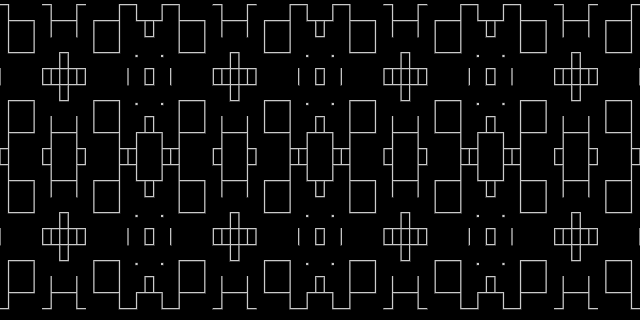
A WebGL 1 fragment shader for this pattern:

```glsl
precision highp float;
// Thin grey outlines of boxes, crosses and ladders, mirrored in a repeating lattice on black.
uniform vec2 u_resolution;

// Size of one lattice step, in canvas heights
const vec2 STEP = vec2(1.0 / 37.5, 1.0 / 40.0);

// Signed distance to a box, in canvas heights
float box(vec2 p, vec2 center, vec2 halfSize) {
  vec2 d = (abs(p - center) - halfSize) * STEP;
  return max(d.x, d.y);
}

// Distance to the outline of a box
float frame(vec2 p, vec2 center, vec2 halfSize) {
  return abs(box(p, center, halfSize));
}

// Distance to an upright stroke at x, running from y = low to y = high
float upright(vec2 p, float x, float low, float high) {
  return box(p, vec2(x, 0.5 * (low + high)), vec2(0.0, 0.5 * (high - low)));
}

// Central body with stubs, side links and corner squares
float body(vec2 p) {
  float d = frame(p, vec2(0.0), vec2(1.5, 3.0));
  d = min(d, frame(p, vec2(0.0, 4.0), vec2(0.5, 1.0)));
  d = min(d, frame(p, vec2(2.0, 0.0), vec2(0.5, 1.0)));
  d = min(d, frame(p, vec2(3.0, 0.0), vec2(0.5, 1.0)));
  d = min(d, frame(p, vec2(5.0, 5.0), vec2(1.5, 2.0)));
  return min(d, upright(p, 3.5, 0.0, 3.0));
}

// Box with long legs and side tabs
float ladder(vec2 p) {
  float d = frame(p, vec2(0.0), vec2(1.5, 3.0));
  d = min(d, frame(p, vec2(2.0, 0.0), vec2(0.5, 1.0)));
  return min(d, upright(p, 1.5, 3.0, 5.0));
}

// Small box between two short bars
float slot(vec2 p) {
  float d = frame(p, vec2(0.0), vec2(0.5, 1.0));
  return min(d, upright(p, 2.5, 0.0, 1.0));
}

// Two crossed boxes with rungs
float crossing(vec2 p) {
  float d = frame(p, vec2(0.0), vec2(0.5, 3.0));
  d = min(d, frame(p, vec2(0.0), vec2(2.5, 1.0)));
  return min(d, upright(p, 1.5, 0.0, 1.0));
}

void main() {
  vec2 p = gl_FragCoord.xy / u_resolution.y / STEP;

  // Fold each 20 by 20 step tile into one mirrored quarter
  vec2 q = abs(mod(p - vec2(7.5, 10.42), 20.0) - 10.0);
  vec2 r = 10.0 - q;
  float d = min(body(q), ladder(vec2(r.x, q.y)));
  d = min(d, min(slot(vec2(q.x, r.y)), crossing(r)));

  // Dots sit a little below the line lattice
  vec2 dotPos = vec2(q.x, abs(mod(p.y, 20.0) - 10.0));
  d = min(d, box(dotPos, vec2(1.5, 3.0), vec2(0.06)));

  // Strokes stop at the outermost full rows
  d = max(d, (abs(p.y - 20.42) - 19.0) * STEP.y);

  // Smoothed stroke, 1/256 of the canvas height wide
  float width = u_resolution.y / 256.0;
  float ink = clamp(0.5 * (width + 1.0) - d * u_resolution.y, 0.0, min(width, 1.0));
  gl_FragColor = vec4(vec3(0.8 * ink), 1.0);
}
```
